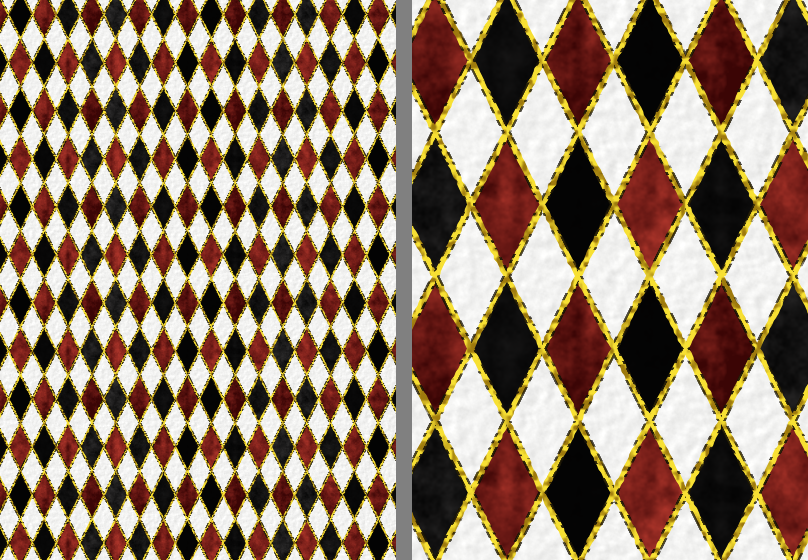
Left, the full canvas; right, a detail of the centre.
Reproduce this pattern procedurally as a Shadertoy shader.

```glsl
// Harlequin diamonds in worn red and black on white paper, edged with flaking gold.

float hash(vec2 p) {
    vec3 v = fract(p.xyx * vec3(0.1031, 0.1030, 0.0973));
    v += dot(v, v.yzx + 33.33);
    return fract((v.x + v.y) * v.z);
}

float noise(vec2 p) {
    vec2 i = floor(p), f = fract(p);
    f = f * f * (3.0 - 2.0 * f);
    return mix(mix(hash(i), hash(i + vec2(1, 0)), f.x),
               mix(hash(i + vec2(0, 1)), hash(i + vec2(1, 1)), f.x), f.y);
}

float fbm(vec2 p) {
    float sum = 0.0, amp = 0.53;
    for (int i = 0; i < 4; i++) {
        sum += amp * noise(p);
        p = mat2(1.6, 1.2, -1.2, 1.6) * p + 7.3;
        amp *= 0.5;
    }
    return sum;
}

// Fine embossed grain, lit from the upper left
vec3 paper(vec2 uv) {
    vec2 p = uv * 170.0;
    float relief = fbm(p) - fbm(p + vec2(0.45, -0.4));
    return vec3(0.95, 0.95, 0.945) + 0.13 * relief;
}

// Mottled pigment; tones recur every second row
vec3 pigment(vec2 id, vec2 q) {
    float row = mod(id.y, 2.0);
    vec2 tile = vec2(id.x, row);
    float grain = fbm(q * 100.0 + tile * 19.0 + 40.0);
    float fine = noise(q * 420.0 + tile * 31.0 + 90.0) - 0.5;
    float streak = noise(vec2(q.x * 150.0 + id.x * 13.0, row * 9.0 + q.y * 12.0 + 5.0));

    if (mod(id.x + id.y, 2.0) < 0.5) {
        float fade = 0.5 - 0.5 * cos(6.2832 * id.x / 7.5);
        float grey = 0.012 + fade * (0.19 * grain + 0.06 * (streak - 0.5) + 0.04 * fine);
        return max(grey, 0.008) * vec3(1.0, 0.97, 0.97);
    }
    float tone = 0.18 + 0.22 * row + 0.35 * hash(tile + 3.7);
    float slope = (hash(tile + 8.1) - 0.5) * 14.0 * q.x - (1.0 - row) * 5.0 * q.y;
    tone += 0.85 * (grain - 0.5) + 0.3 * (streak - 0.5) + 0.16 * fine + slope;
    return mix(vec3(0.23, 0.02, 0.02), vec3(0.66, 0.20, 0.16), clamp(tone, 0.0, 1.0));
}

void mainImage(out vec4 fragColor, in vec2 fragCoord) {
    vec2 uv = fragCoord / iResolution.y;
    float px = 1.0 / iResolution.y;

    // Grid of tip-to-tip diamonds, rows counted from the top
    vec2 cell = vec2(0.0426, 0.0858), halfCell = 0.5 * cell;
    vec2 p = vec2(uv.x, 1.0 - uv.y) / cell - vec2(0.856, 0.303);
    vec2 id = floor(p + 0.5);
    vec2 q = (p - id) * cell;
    vec2 a = abs(q) / halfCell;
    float d = (a.x + a.y - 1.0) / length(1.0 / halfCell);

    vec3 col = mix(pigment(id, q), paper(uv), smoothstep(-px, px, d));

    // Ragged gold band
    float edge = id.x * 17.0 + id.y * 5.0 + (q.x > 0.0 ? 43.0 : 0.0);
    float along = q.y * 430.0 + 60.0;
    float ragged = noise(vec2(along, edge));
    float halfWidth = 0.0014 + 0.0008 * ragged;
    float band = 1.0 - smoothstep(-0.6 * px, 0.6 * px, abs(d) - halfWidth);
    float glint = noise(uv * 330.0 + 11.0);
    vec3 gold = mix(vec3(0.62, 0.48, 0.05), vec3(0.97, 0.88, 0.20), smoothstep(0.15, 0.65, glint));
    col = mix(col, gold, band);

    // Dark flakes nibbling both sides of the band
    float side = d > 0.0 ? 1.0 : 0.0;
    float chip = smoothstep(0.5, 0.68, noise(vec2(along * 1.15, edge + 101.0 + side * 29.0)));
    float rim = 1.0 - smoothstep(0.0, 0.7 * px, abs(abs(d) - 0.0017) - 0.0005);
    col = mix(col, vec3(0.09, 0.07, 0.02), chip * rim * mix(0.9, 0.75, side));

    fragColor = vec4(clamp(col, 0.0, 1.0), 1.0);
}
```
